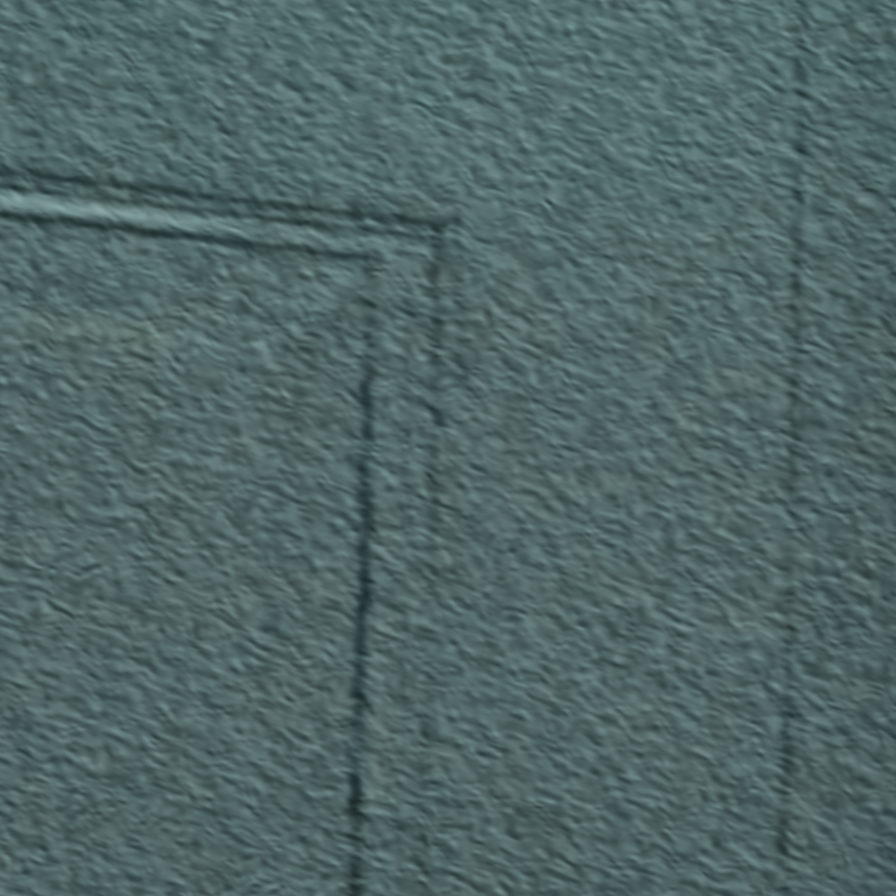
This texture is drawn by a Shadertoy shader. Its source:

```glsl
// Draws a grainy teal painted panel with a slanted moulding corner and upright grooves.

const vec3 PAINT = vec3(0.318, 0.402, 0.402);
const vec3 LIGHT = vec3(0.88, 1.00, 1.00);

float hash(vec2 cell) {
    vec3 p = fract(vec3(cell.xyx) * 0.1031);
    p += dot(p, p.yzx + 33.33);
    return fract((p.x + p.y) * p.z);
}

float valueNoise(vec2 p) {
    vec2 cell = floor(p), f = fract(p);
    f = f * f * (3.0 - 2.0 * f);
    float low = mix(hash(cell), hash(cell + vec2(1, 0)), f.x);
    float high = mix(hash(cell + vec2(0, 1)), hash(cell + vec2(1, 1)), f.x);
    return mix(low, high, f.y);
}

// Lightly embossed noise about zero, stretched along a direction
float strokes(vec2 p, float angle, vec2 frequency) {
    float c = cos(angle), s = sin(angle);
    vec2 q = vec2(c * p.x + s * p.y, c * p.y - s * p.x) * frequency + 200.0;
    return valueNoise(q) - 0.4 * valueNoise(q - vec2(0.2, 1.2)) - 0.3;
}

// Fine brushed streaks, mostly falling right, some rising at lower left
float grain(vec2 p) {
    vec2 warp = vec2(valueNoise(p * 45.0 + 70.0), valueNoise(p * 45.0 + 130.0));
    vec2 q = p + 0.006 * (warp - 0.5);
    float falling = strokes(q, -0.46, vec2(58, 155));
    float rising = strokes(q, 0.30, vec2(62, 150));
    float drift = valueNoise(p * 11.0 + 40.0) + 0.5 * p.x + 0.4 * p.y;
    float coarse = mix(rising, falling, smoothstep(0.25, 0.60, drift));
    float fine = strokes(q, -0.36, vec2(110, 240));
    return 0.66 * coarse + 0.50 * fine;
}

float segmentDistance(vec2 p, vec2 a, vec2 b) {
    vec2 pa = p - a, ba = b - a;
    return length(pa - ba * clamp(dot(pa, ba) / dot(ba, ba), 0.0, 1.0));
}

// Soft line, strongest on the segment and fading over its width
float softLine(vec2 p, vec2 a, vec2 b, float width) {
    float d = segmentDistance(p, a, b) / width;
    return exp(-d * d);
}

// Uneven strength along an upright line
float patchy(float y, float seed, float frequency) {
    return 0.45 + 1.1 * valueNoise(vec2(seed, y * frequency));
}

// Broad light: pale at top centre, dim along the right and lower edges
float ambient(vec2 p) {
    vec2 glow = p - vec2(0.62, 0.95);
    float light = 0.014 * (p.y - 0.5) + 0.022 * exp(-6.0 * dot(glow, glow));
    light -= 0.030 * smoothstep(0.86, 1.02, p.x);
    return light - 0.008 * smoothstep(0.25, 0.0, p.y);
}

// Sloping top rail: dark creases around a highlight that fades to the right
float topRail(vec2 p) {
    float fade = 1.0 - smoothstep(0.05, 0.42, p.x);
    float light = -0.15 * softLine(p, vec2(-0.05, 0.815), vec2(0.495, 0.749), 0.0055);
    light -= 0.10 * softLine(p, vec2(-0.05, 0.798), vec2(0.482, 0.734), 0.0040);
    light += (0.05 + 0.14 * fade) * softLine(p, vec2(-0.05, 0.784), vec2(0.435, 0.725), 0.0080);
    light -= 0.17 * softLine(p, vec2(-0.05, 0.767), vec2(0.408, 0.712), 0.0052);
    return light;
}

// Upright side of the moulding: strong inner crease, softer broken outer ones
float sideRail(vec2 p) {
    float wobble = 0.007 * (valueNoise(vec2(3.0, p.y * 60.0)) - 0.5);
    vec2 q = p + vec2(wobble, 0.0);
    float light = -0.135 * patchy(p.y, 9.0, 18.0)
        * softLine(q, vec2(0.414, 0.708), vec2(0.394, -0.05), 0.0080);
    light += 0.020 * softLine(q, vec2(0.434, 0.715), vec2(0.418, -0.05), 0.0090);
    light -= 0.025 * patchy(p.y, 21.0, 30.0)
        * softLine(q, vec2(0.458, 0.700), vec2(0.446, -0.05), 0.0060);
    float outer = 0.045 + 0.035 * smoothstep(0.30, 0.65, p.y);
    light -= outer * patchy(p.y, 33.0, 35.0)
        * softLine(q, vec2(0.488, 0.740), vec2(0.474, -0.05), 0.0080);
    light -= 0.045 * softLine(q, vec2(0.508, 0.755), vec2(0.516, 0.580), 0.0065);
    return light;
}

// Inner bevel: pale lower edge and a shaded mitre under the corner
float bevel(vec2 p) {
    float light = 0.035 * softLine(p, vec2(-0.05, 0.652), vec2(0.290, 0.608), 0.0120);
    light += 0.025 * softLine(p, vec2(0.290, 0.608), vec2(0.390, 0.690), 0.0100);
    return light - 0.035 * softLine(p, vec2(0.335, 0.605), vec2(0.395, 0.655), 0.0220);
}

// Faint broken seam near the right edge
float rightSeam(vec2 p) {
    float wobble = 0.006 * (valueNoise(vec2(5.0, p.y * 55.0)) - 0.5);
    vec2 q = p + vec2(wobble, 0.0);
    return -0.065 * patchy(p.y, 17.0, 32.0)
        * softLine(q, vec2(0.896, 1.05), vec2(0.874, -0.05), 0.0070);
}

void mainImage(out vec4 fragColor, in vec2 fragCoord) {
    vec2 p = fragCoord / iResolution.xy;
    float relief = topRail(p) + sideRail(p) + bevel(p) + rightSeam(p);
    float calm = 1.0 - 0.35 * smoothstep(0.05, 0.18, abs(relief));
    vec3 colour = PAINT + LIGHT * (ambient(p) + relief + 0.235 * calm * grain(p));

    // Slight warm and cool mottling, a warm bevel and greener paint at the top
    float mottle = valueNoise(p * 26.0 + 90.0) - 0.5;
    colour += mottle * vec3(0.010, 0.001, -0.010);
    float warmEdge = softLine(p, vec2(0.04, 0.64), vec2(0.17, 0.625), 0.018);
    colour += warmEdge * vec3(0.014, 0.009, -0.008);
    float crease = softLine(p, vec2(0.411, 0.56), vec2(0.397, 0.12), 0.009);
    colour += crease * vec3(-0.006, 0.003, 0.012);
    colour += vec3(-0.012, 0.004, 0.004) * smoothstep(0.50, 1.0, p.y);
    fragColor = vec4(clamp(colour, 0.0, 1.0), 1.0);
}
```
